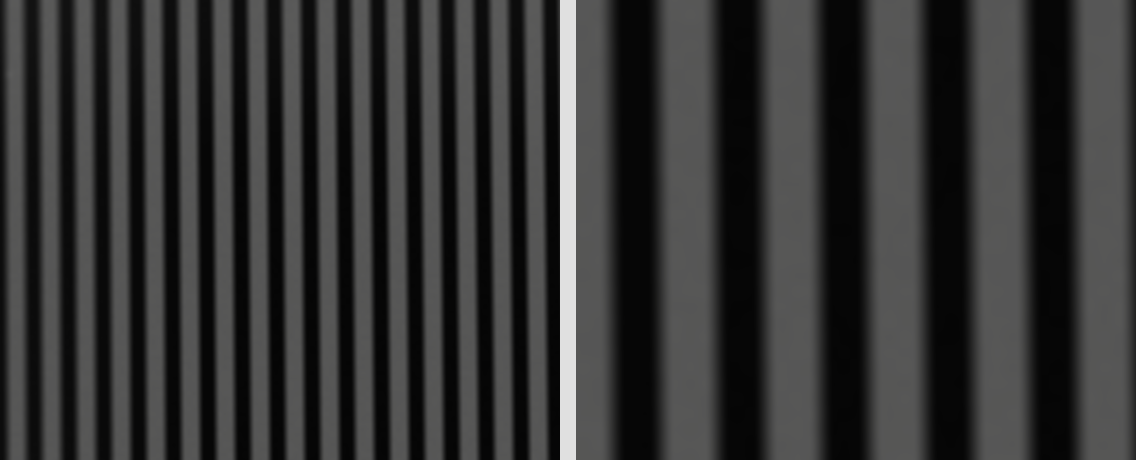
Left: the whole. Right: its middle third, enlarged.
This pattern is drawn by a Shadertoy shader. Its source:

```glsl
const vec3 LIGHT_GRAY = vec3(0.338, 0.338, 0.336);
const vec3 DEEP_BLACK = vec3(0.022, 0.022, 0.022);
const float BAR_HALF_WIDTH = 0.266; // as a fraction of one period

float hash21(vec2 p) {
    vec3 q = fract(vec3(p.xyx) * 0.1031);
    q += dot(q, q.yzx + 33.33);
    return fract((q.x + q.y) * q.z);
}

float valueNoise(vec2 p) {
    vec2 cell = floor(p);
    vec2 f = fract(p);
    f = f * f * (3.0 - 2.0 * f);
    float low = mix(hash21(cell), hash21(cell + vec2(1.0, 0.0)), f.x);
    float high = mix(hash21(cell + vec2(0.0, 1.0)), hash21(cell + vec2(1.0)), f.x);
    return mix(low, high, f.y);
}

// Bar coordinate: integers lie on the bar centers, which lean slightly
float barCoordinate(vec2 uv) {
    float firstCenter = mix(0.0306, 0.0260, uv.y);
    float period = mix(0.0621, 0.0618, uv.y);
    return (uv.x - firstCenter) / period;
}

// Soft coverage of the repeated bar
float barMask(float coordinate, float softness) {
    float centerDistance = abs(fract(coordinate + 0.5) - 0.5);
    return 1.0 - smoothstep(BAR_HALF_WIDTH - softness, BAR_HALF_WIDTH + softness, centerDistance);
}

// Stray light near the top and left borders
float borderHaze(vec2 uv) {
    float top = smoothstep(0.62, 1.0, uv.y);
    float left = 1.0 - smoothstep(0.0, 0.42, uv.x);
    return 0.026 * top + 0.024 * left;
}

float softSpot(vec2 p, vec2 center, float radius) {
    vec2 offset = (p - center) / radius;
    return exp(-dot(offset, offset));
}

void mainImage(out vec4 fragColor, in vec2 fragCoord) {
    vec2 uv = fragCoord / iResolution.xy;
    vec2 p = vec2(uv.x * iResolution.x / iResolution.y, uv.y);

    // Focus falls off toward the left and the top
    float defocus = 1.0 - smoothstep(0.0, 0.4, uv.x);
    float softness = 0.125 + 0.05 * defocus + 0.015 * smoothstep(0.7, 1.0, uv.y);
    float pixelWidth = 16.2 / iResolution.x;
    float bars = barMask(barCoordinate(uv), max(softness, pixelWidth));

    // Uneven exposure
    vec3 dark = DEEP_BLACK + borderHaze(uv);
    vec3 light = LIGHT_GRAY + 0.012 * smoothstep(0.5, 1.0, uv.y);
    vec3 color = mix(dark, light, bars);

    // Faint mottling and a dust smudge
    color += (valueNoise(p * 90.0) - 0.5) * mix(0.003, 0.008, bars);
    color += 0.025 * softSpot(p, vec2(0.019, 0.838), 0.009);

    fragColor = vec4(clamp(color, 0.0, 1.0), 1.0);
}
```
